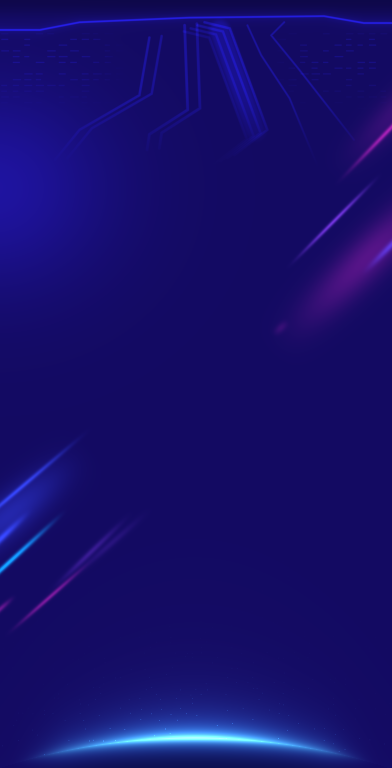
Give the GLSL for this background, as a Shadertoy shader.

```glsl
// Deep indigo backdrop with circuit traces, diagonal light streaks and a glowing planet rim.

const float ASPECT = 0.5117;               // width in units of the canvas height
const vec3 INDIGO = vec3(0.075, 0.040, 0.385);
const vec3 SIDE_BLUE = vec3(0.045, 0.035, 0.240);
const vec3 CIRCUIT = vec3(0.050, 0.055, 0.380);
const vec3 MAGENTA = vec3(0.480, 0.070, 0.270);
const vec3 VIOLET = vec3(0.360, 0.160, 0.480);
const vec3 ROYAL = vec3(0.100, 0.170, 0.440);
const vec3 CYAN = vec3(0.000, 0.620, 0.700);
const vec3 HALO = vec3(0.050, 0.220, 0.300);
const vec3 RIM = vec3(0.250, 0.720, 0.560);
const vec2 PLANET = vec2(0.254, -0.807);
const float RADIUS = 0.846;

float hash(vec2 p) {
    p = fract(p * vec2(0.1031, 0.1137));
    p += dot(p, p.yx + 33.33);
    return fract((p.x + p.y) * p.x * 97.3);
}

float segmentDist(vec2 p, vec2 a, vec2 b) {
    vec2 d = b - a;
    return length(p - a - d * clamp(dot(p - a, d) / dot(d, d), 0.0, 1.0));
}

float traceDist(vec2 p, vec2 a, vec2 b, vec2 c, vec2 d) {
    return min(segmentDist(p, a, b), min(segmentDist(p, b, c), segmentDist(p, c, d)));
}

float line(float dist, float halfWidth) {
    float aa = 0.8 / iResolution.y;
    return 1.0 - smoothstep(halfWidth - aa, halfWidth + aa, dist);
}

// Soft bar from a to b, brightest in the middle and tapered at both ends
float streak(vec2 p, vec2 a, vec2 b, float width) {
    vec2 d = b - a;
    float len = length(d);
    d /= len;
    float t = dot(p - a, d) / len;
    float across = dot(p - a, vec2(-d.y, d.x)) / width;
    return exp(-across * across) * smoothstep(0.0, 0.5, t) * (1.0 - smoothstep(0.5, 1.0, t));
}

float circuit(vec2 p) {
    // Rail along the top
    float rail = min(traceDist(p, vec2(-0.01, 0.961), vec2(0.052, 0.961), vec2(0.104, 0.971), vec2(0.247, 0.977)),
                     traceDist(p, vec2(0.247, 0.977), vec2(0.423, 0.979), vec2(0.475, 0.970), vec2(0.53, 0.970)));
    float light = line(rail, 0.0012) + 0.35 * exp(-rail * 220.0);

    // Parallel traces that fan downwards
    float fan = 0.0;
    for (int i = 0; i < 4; i++) {
        float k = float(i);
        vec2 q = p + vec2(0.009, 0.004) * k;
        float weight = 0.6 - 0.1 * k;
        fan += weight * line(traceDist(q, vec2(0.267, 0.971), vec2(0.300, 0.963), vec2(0.349, 0.831), vec2(0.306, 0.798)), 0.0016);
        if (i > 1) continue;
        q = p - vec2(0.016, 0.002) * k;
        fan += weight * line(traceDist(q, vec2(0.195, 0.951), vec2(0.182, 0.876), vec2(0.104, 0.831), vec2(0.072, 0.792)), 0.0016);
        fan += weight * line(traceDist(q, vec2(0.241, 0.967), vec2(0.245, 0.857), vec2(0.195, 0.825), vec2(0.192, 0.805)), 0.0018);
    }
    fan += 0.6 * line(traceDist(p, vec2(0.323, 0.967), vec2(0.341, 0.928), vec2(0.378, 0.872), vec2(0.414, 0.785)), 0.0012);
    fan += 0.6 * line(traceDist(p, vec2(0.371, 0.971), vec2(0.354, 0.954), vec2(0.390, 0.910), vec2(0.462, 0.818)), 0.0012);
    float band = segmentDist(p, vec2(0.287, 0.960), vec2(0.333, 0.830));
    fan += 0.45 * (1.0 - smoothstep(0.008, 0.018, band));
    light += fan * smoothstep(0.775, 0.900, p.y);

    // Scattered dashes at both sides
    vec2 cell = vec2(0.015, 0.0075);
    vec2 id = floor(p / cell);
    vec2 f = (fract(p / cell) - 0.5) * cell;
    float dash = line(segmentDist(f, vec2(-0.005, 0.0), vec2(0.005, 0.0) * hash(id + 7.0)), 0.0007);
    float sides = smoothstep(0.09, 0.16, abs(p.x - 0.26));
    float zone = smoothstep(0.850, 0.925, p.y) * (1.0 - smoothstep(0.950, 0.960, p.y));
    return light + 0.4 * dash * step(0.55, hash(id)) * sides * zone;
}

vec3 streaks(vec2 p) {
    vec3 c = vec3(0.0);
    // Upper right group
    c += MAGENTA * 0.55 * streak(p, vec2(0.350, 0.535), vec2(0.610, 0.795), 0.026);
    c += MAGENTA * 0.30 * streak(p, vec2(0.430, 0.765), vec2(0.610, 0.950), 0.020);
    c += MAGENTA * streak(p, vec2(0.435, 0.756), vec2(0.580, 0.905), 0.0028);
    c += VIOLET * streak(p, vec2(0.372, 0.648), vec2(0.500, 0.776), 0.0024);
    c += ROYAL * 0.9 * streak(p, vec2(0.470, 0.640), vec2(0.560, 0.730), 0.0040);
    c += MAGENTA * 0.25 * streak(p, vec2(0.355, 0.562), vec2(0.378, 0.584), 0.0050);
    // Lower left group
    c += ROYAL * 0.65 * streak(p, vec2(-0.100, 0.235), vec2(0.120, 0.420), 0.025);
    c += ROYAL * streak(p, vec2(-0.070, 0.283), vec2(0.122, 0.445), 0.0028);
    c += ROYAL * 1.1 * streak(p, vec2(-0.050, 0.250), vec2(0.045, 0.340), 0.0040);
    c += CYAN * streak(p, vec2(-0.070, 0.193), vec2(0.090, 0.339), 0.0030);
    c += MAGENTA * 0.85 * streak(p, vec2(0.005, 0.170), vec2(0.125, 0.275), 0.0026);
    c += MAGENTA * 0.70 * streak(p, vec2(-0.025, 0.185), vec2(0.022, 0.226), 0.0030);
    c += VIOLET * 0.40 * streak(p, vec2(0.060, 0.225), vec2(0.175, 0.335), 0.0035);
    c += VIOLET * 0.22 * streak(p, vec2(0.085, 0.240), vec2(0.200, 0.340), 0.0040);
    return c;
}

vec3 planet(vec2 p) {
    float h = length(p - PLANET) - RADIUS;
    float x = (p.x - PLANET.x) / 0.215;
    float reach = exp(-1.6 * x * x) * (1.0 - smoothstep(0.75, 1.15, abs(x)));
    float up = max(h, 0.0), down = max(-h, 0.0);
    vec3 c = HALO * reach * exp(-up * 42.0 - down * 70.0) * 1.6;
    c += RIM * reach * exp(-up * 150.0 - down * 190.0);
    c += vec3(0.35, 0.30, 0.15) * exp(-7.0 * x * x - abs(h) * 330.0);
    c += vec3(0.04, 0.05, 0.08) * exp(-1.5 * x * x - up * 16.0) * step(0.0, h);
    // Fine dust above the rim
    vec2 grid = p * 150.0, id = floor(grid);
    vec2 offset = 0.25 + 0.5 * vec2(hash(id + 3.0), hash(id + 11.0));
    float speck = 1.0 - smoothstep(0.04, 0.17, length(fract(grid) - offset));
    c += vec3(0.10, 0.28, 0.35) * speck * step(0.86, hash(id)) * exp(-up * 28.0 - x * x) * step(0.0, h);
    return c - vec3(0.03, 0.0, 0.10) * smoothstep(0.0, 0.04, down);
}

void mainImage(out vec4 fragColor, in vec2 fragCoord) {
    vec2 p = fragCoord / iResolution.xy * vec2(ASPECT, 1.0);
    vec2 side = (p - vec2(-0.01, 0.755)) / vec2(0.150, 0.130);
    vec3 color = INDIGO + SIDE_BLUE * exp(-dot(side, side));
    color *= 1.0 - 0.25 * smoothstep(0.970, 1.0, p.y);
    color += CIRCUIT * circuit(p) + streaks(p) + planet(p);
    fragColor = vec4(clamp(color, 0.0, 1.0), 1.0);
}
```
